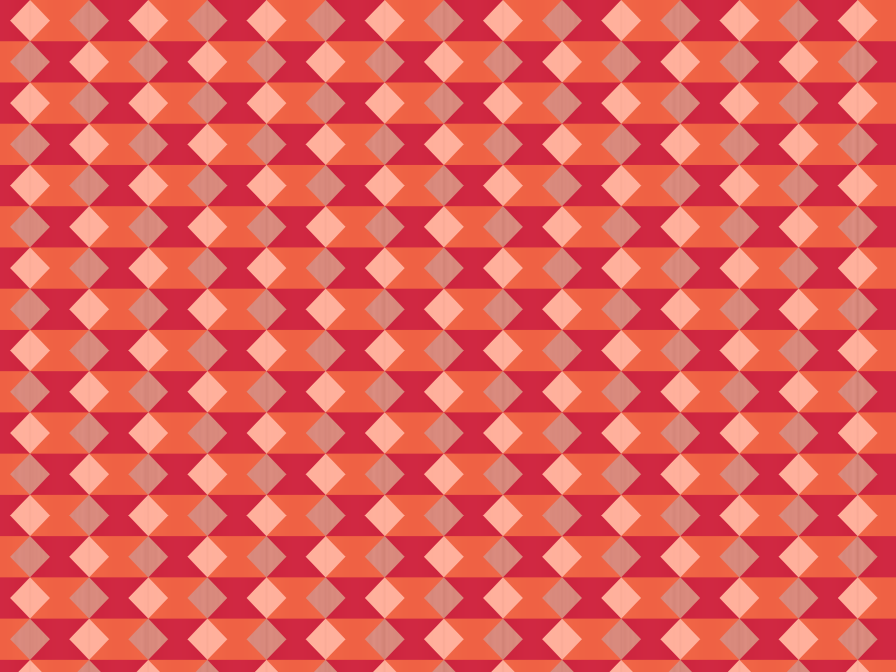
A Shadertoy shader for this pattern:

```glsl
// Checkerboard of wide red and orange bricks, with a diamond on every upright joint.
// Diamonds alternate between pale pink and dusty rose; square waves form the checks,
// a diamond distance gives the shapes, and 1D gradient noise adds a faint upright grain.

float hash(float n) {
    return fract(sin(n * 91.345) * 4375.85) * 2.0 - 1.0;
}

// 1D gradient noise, roughly -0.5 to 0.5
float gradientNoise(float x) {
    float i = floor(x), f = x - i;
    float u = f * f * f * (f * (f * 6.0 - 15.0) + 10.0);
    return mix(hash(i) * f, hash(i + 1.0) * (f - 1.0), u);
}

// Smoothed square wave: +1 on even unit intervals, -1 on odd ones
float squareWave(float t, float pixel) {
    float d = abs(mod(t - 0.5, 2.0) - 1.0) - 0.5;
    return clamp(2.0 * d / pixel, -1.0, 1.0);
}

// Approximate signed distance to a diamond with the given half axes
float diamondDistance(vec2 p, vec2 halfSize) {
    vec2 a = abs(p) / halfSize;
    return (a.x + a.y - 1.0) * halfSize.x * halfSize.y / length(halfSize);
}

void mainImage(out vec4 fragColor, in vec2 fragCoord) {
    // Canvas-height units, rows counted down from the top
    float pixel = 1.0 / iResolution.y;
    vec2 p = vec2(fragCoord.x, iResolution.y - fragCoord.y) * pixel;
    vec2 cellSize = vec2(0.08797, 0.06137);
    vec2 grid = (p - vec2(0.0007, 0.0)) / cellSize;
    vec2 cell = floor(grid);
    vec2 local = (grid - cell - 0.5) * cellSize;

    // Bricks, offset half a cell so that their joints pass through the diamonds
    float checker = squareWave(grid.x - 0.5, pixel / cellSize.x)
                  * squareWave(grid.y, pixel / cellSize.y);
    float middle = 0.5 - 0.5 * cos(6.28318 * (grid.x - 0.5));
    vec3 red = vec3(0.81, 0.15, 0.25) + 0.015 * (middle - 0.5);
    vec3 orange = vec3(0.94, 0.39, 0.27) - vec3(0.008, 0.02, 0.01) * (middle - 0.5);
    vec3 color = mix(red, orange, 0.5 + 0.5 * checker);

    // Diamonds, with stronger grain on the dusty ones and a faint centre seam
    float dusty = mod(cell.x + cell.y, 2.0);
    vec3 diamond = mix(vec3(1.0, 0.69, 0.61), vec3(0.85, 0.54, 0.49), dusty);
    diamond += mix(0.008, 0.035, dusty) * gradientNoise(p.x * 150.0);
    diamond -= 0.02 * (1.0 - smoothstep(0.0, 0.0015 + pixel, abs(local.x)));
    float edge = diamondDistance(local, vec2(0.0296, 0.0307));
    color = mix(color, diamond, clamp(0.5 - edge / pixel, 0.0, 1.0));

    fragColor = vec4(color, 1.0);
}
```
